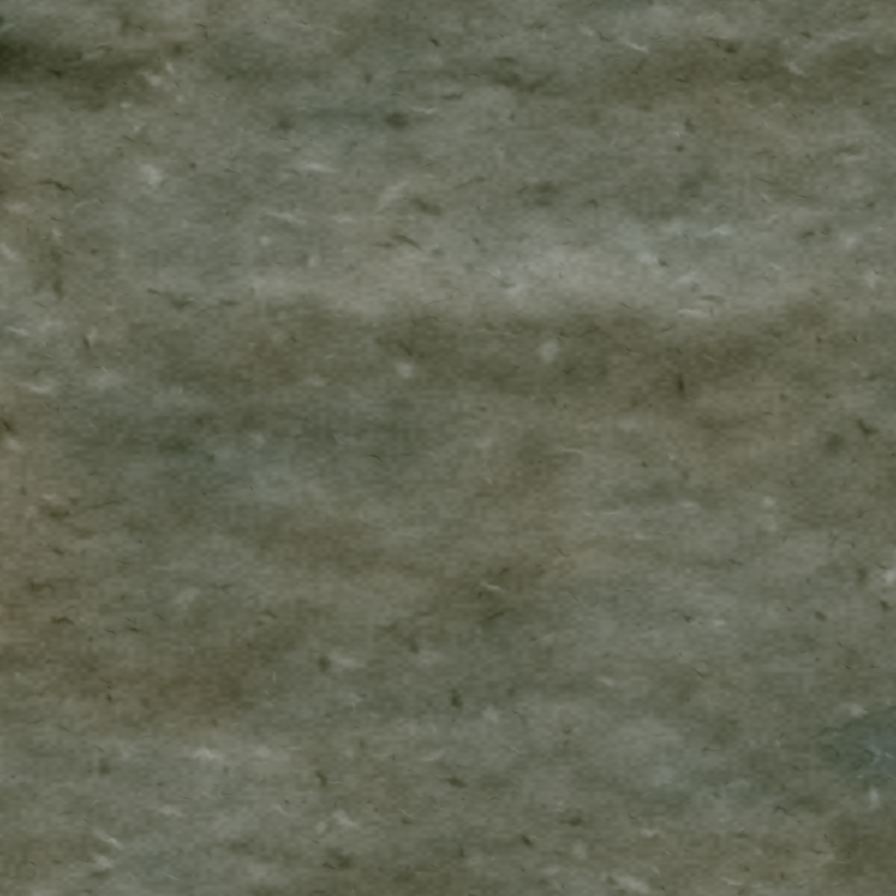
A Shadertoy shader for this texture:

```glsl
// Weathered grey-green ground: soft horizontal bands under stretched value
// noise, sprinkled with small pale and dark flecks and a fine blurred grain.
// Brightness is summed first, then turned into an olive grey with slight tints.

#define BASE_LEVEL 0.402
#define CLOUD_CONTRAST 0.13
#define MOTTLE_CONTRAST 0.15
#define GRAIN_CONTRAST 0.055
#define PALE_STRENGTH 0.125
#define DARK_STRENGTH 0.125
#define PALE_CELLS 24.0
#define DARK_CELLS 27.0
#define TINT_AMOUNT 0.045

// Integer hash: lattice cell and seed to three values in 0..1
vec3 hash3(vec2 cell, float seed) {
    uvec3 h = uvec3(ivec3(vec3(cell, seed)));
    h = h * 1664525u + 1013904223u;
    h.x += h.y * h.z; h.y += h.z * h.x; h.z += h.x * h.y;
    h ^= h >> 16u;
    h.x += h.y * h.z; h.y += h.z * h.x; h.z += h.x * h.y;
    return vec3(h >> 8u) / 16777216.0;
}

float valueNoise(vec2 p, float seed) {
    vec2 cell = floor(p), f = fract(p);
    f = f * f * (3.0 - 2.0 * f);
    float low = mix(hash3(cell, seed).x, hash3(cell + vec2(1, 0), seed).x, f.x);
    float high = mix(hash3(cell + vec2(0, 1), seed).x, hash3(cell + vec2(1, 1), seed).x, f.x);
    return mix(low, high, f.y);
}

// Four octaves, centred on zero
float fbm(vec2 p, float seed) {
    float sum = 0.0, weight = 0.5;
    for (int i = 0; i < 4; i++) {
        sum += weight * (valueNoise(p, seed + float(i)) - 0.5);
        p = mat2(1.9, 0.25, -0.25, 1.9) * p + 7.3;
        weight *= 0.55;
    }
    return sum;
}

// Soft elliptical spot
float spot(vec2 p, vec2 centre, vec2 radius) {
    vec2 d = (p - centre) / radius;
    return exp(-dot(d, d));
}

// Scattered flat flecks; chance is the share of cells that hold one
float flecks(vec2 p, float cells, float chance, float seed) {
    vec2 q = p * cells, home = floor(q);
    float sum = 0.0;
    for (int y = -1; y <= 1; y++)
    for (int x = -1; x <= 1; x++) {
        vec2 cell = home + vec2(x, y);
        vec3 place = hash3(cell, seed), form = hash3(cell, seed + 1.0);
        vec2 d = q - cell - place.xy;
        d.y += d.x * (form.z - 0.5) * 0.9;
        vec2 radius = mix(vec2(0.13, 0.09), vec2(0.52, 0.27), form.xy * form.xy);
        float present = smoothstep(chance + 0.03, chance - 0.03, place.z);
        sum += present * mix(0.4, 1.0, form.z) * spot(d, vec2(0), radius);
    }
    return min(sum, 1.2);
}

// Large light and dark zones
float bands(vec2 p) {
    float level = mix(-0.008, 0.016, smoothstep(0.62, 0.70, p.y));
    float across = smoothstep(0.08, 0.38, p.x) * (1.0 - 0.6 * smoothstep(0.72, 1.0, p.x));
    float ridge = smoothstep(0.635, 0.675, p.y) * smoothstep(0.79, 0.70, p.y);
    level += 0.072 * across * ridge;
    level -= 0.20 * spot(p, vec2(0.0, 0.925), vec2(0.13, 0.036));
    level -= 0.065 * spot(p, vec2(0.83, 0.918), vec2(0.24, 0.022));
    level -= 0.045 * spot(p, vec2(0.05, 0.52), vec2(0.24, 0.035));
    level -= 0.025 * spot(p, vec2(0.55, 0.61), vec2(0.35, 0.05));
    level += 0.025 * spot(p, vec2(0.12, 0.10), vec2(0.30, 0.10));
    return level;
}

void mainImage(out vec4 fragColor, in vec2 fragCoord) {
    vec2 p = fragCoord / iResolution.xy;
    vec2 wobble = vec2(fbm(p * 9.0, 11.0), fbm(p * 9.0, 21.0));
    vec2 ragged = p + 0.014 * vec2(fbm(p * 65.0, 31.0), fbm(p * 65.0, 41.0));

    // Bands, clouds, mottling and grain
    float level = BASE_LEVEL + bands(p + wobble * vec2(0.10, 0.045));
    level += CLOUD_CONTRAST * fbm(p * vec2(4.0, 12.0) + wobble, 51.0);
    level += MOTTLE_CONTRAST * fbm(p * vec2(20.0, 38.0), 61.0);
    level += GRAIN_CONTRAST * (valueNoise(p * vec2(150.0, 210.0), 71.0) - 0.5);

    // Flecks thin out toward the calm middle and gather in drifts
    float busy = 1.0 - 0.65 * spot(p, vec2(0.45, 0.45), vec2(0.42, 0.27));
    float drift = clamp(0.5 + 1.6 * fbm(p * vec2(4.0, 7.0), 81.0), 0.0, 1.0);
    float pale = flecks(ragged, PALE_CELLS, 0.45 * busy * drift, 91.0);
    pale += 0.5 * flecks(ragged, PALE_CELLS * 2.1, 0.30 * busy * drift, 95.0);
    float dark = flecks(ragged, DARK_CELLS, 0.22 * busy, 101.0);
    dark += 0.6 * flecks(ragged, DARK_CELLS * 2.2, 0.17 * busy, 105.0);
    level += PALE_STRENGTH * pale - DARK_STRENGTH * dark;

    // Olive grey, yellower in the shade, drifting between teal and brown
    vec3 color = vec3(level, level + 0.009, level - 0.06 + 0.15 * (level - 0.4));
    float warmth = TINT_AMOUNT * fbm(p * vec2(5.0, 8.0), 111.0);
    warmth += 0.014 * spot(p, vec2(0.0, 0.38), vec2(0.10, 0.20));
    warmth -= 0.035 * spot(p, vec2(1.0, 0.16), vec2(0.07, 0.045));
    color += warmth * vec3(1.0, 0.0, -0.7);
    fragColor = vec4(clamp(color, 0.0, 1.0), 1.0);
}
```
